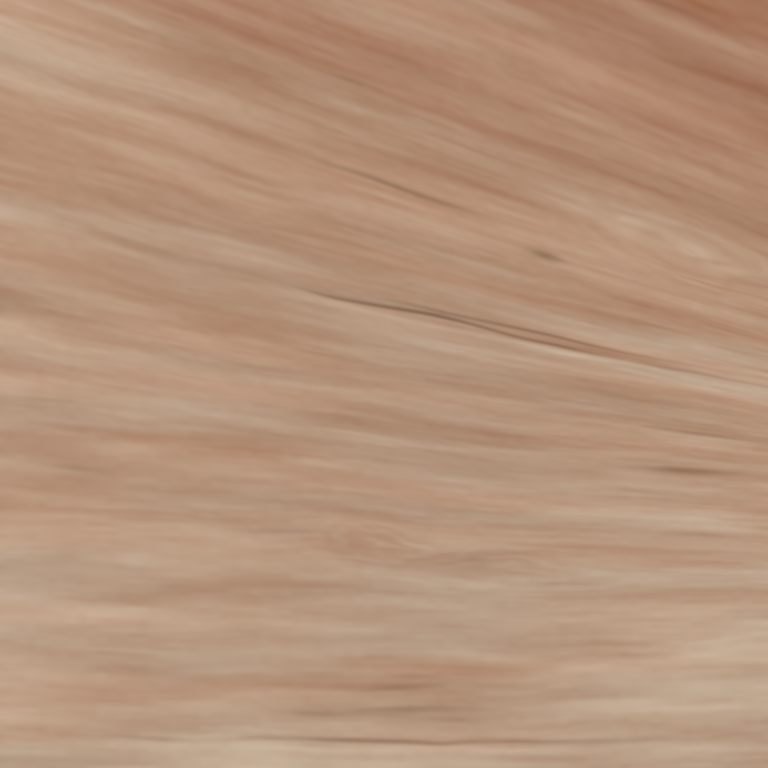
This texture is drawn by a three.js fragment shader. Its source:

```glsl
// Draws a soft pale brown wood board with fanned grain, broken cracks and faint knots.
varying vec2 vUv;

const vec3 DARK_WOOD = vec3(0.60, 0.42, 0.32);
const vec3 PALE_WOOD = vec3(0.78, 0.68, 0.585);
const vec3 RED_SHIFT = vec3(0.030, -0.012, -0.022);
const vec3 CRACK_BROWN = vec3(0.42, 0.30, 0.22);
const int FLECK_COUNT = 30;

float hash(vec2 p) {
  return fract(sin(dot(p, vec2(127.1, 311.7))) * 43758.5453);
}

// Smooth value noise, centred on zero
float noise(vec2 p) {
  vec2 i = floor(p);
  vec2 f = fract(p);
  f = f * f * (3.0 - 2.0 * f);
  float low = mix(hash(i), hash(i + vec2(1.0, 0.0)), f.x);
  float high = mix(hash(i + vec2(0.0, 1.0)), hash(i + vec2(1.0, 1.0)), f.x);
  return mix(low, high, f.y) - 0.5;
}

// Follows the fibre through p back to its height at the left edge
float fibreHeight(vec2 p) {
  float h = p.y;
  for (int i = 0; i < 6; i++) {
    h = p.y + p.x * 0.38 * smoothstep(0.1, 1.2, h);
  }
  return h;
}

// Soft lens lying along the grain
float lens(vec2 g, vec2 centre, vec2 size) {
  vec2 q = (g - centre) / size;
  return exp(-dot(q, q));
}

// Wavering crack that fades in and out along its length
float crackLine(vec2 g, vec2 centre, vec2 size) {
  float seed = centre.y * 57.0;
  g.y += 0.008 * noise(vec2(g.x * 7.0, seed)) + 0.003 * noise(vec2(g.x * 21.0, seed));
  float strength = smoothstep(-0.4, 0.3, noise(vec2(g.x * 11.0, seed + 9.0)));
  return lens(g, centre, size) * mix(0.25, 1.0, strength);
}

// Spreads the fibres around a knot
vec2 bend(vec2 g, vec2 centre, vec2 size) {
  g.y -= 0.65 * (g.y - centre.y) * lens(g, centre, size);
  return g;
}

// Faint ragged rings of a knot
float rings(vec2 g, vec2 centre, vec2 size) {
  vec2 q = (g - centre) / size;
  float r = length(q) + 0.8 * noise(q * 1.6 + centre * 30.0) + 0.3 * noise(q * 4.0);
  return exp(-0.7 * dot(q, q)) * cos(r * 8.0);
}

// Streaks from broad bands down to hairlines
float grain(vec2 g) {
  float tone = 0.25 * noise(g * vec2(2.0, 10.0) + 3.0);
  tone += 0.32 * noise(g * vec2(3.6, 25.0) + 17.0);
  tone += 0.28 * noise(g * vec2(6.5, 54.0) + 41.0);
  tone += 0.18 * noise(g * vec2(12.0, 110.0) + 73.0);
  tone += 0.08 * noise(g * vec2(22.0, 190.0) + 29.0);
  return tone + 0.07 * noise(g * vec2(75.0, 120.0));
}

// Short dark pores scattered along the fibres
float flecks(vec2 g) {
  float sum = 0.0;
  for (int i = 0; i < FLECK_COUNT; i++) {
    float id = float(i);
    vec2 centre = vec2(hash(vec2(id, 1.3)), 1.35 * hash(vec2(id, 5.7)));
    vec2 size = vec2(mix(0.02, 0.08, hash(vec2(id, 9.1))), 0.0045);
    sum += crackLine(g, centre, size) * mix(0.2, 1.0, hash(vec2(id, 4.4)));
  }
  return sum;
}

void main() {
  // Grain space: x across the board, y constant along a fibre
  vec2 g = vec2(vUv.x, fibreHeight(vUv));
  g.y += 0.016 * noise(g * vec2(3.0, 5.0)) + 0.008 * noise(g * vec2(9.0, 16.0));

  vec2 eye = vec2(0.50, 0.31);
  vec2 eyeSize = vec2(0.07, 0.026);
  vec2 sideKnot = vec2(0.90, 0.98);
  vec2 sideSize = vec2(0.11, 0.05);
  vec2 lowKnot = vec2(0.67, 0.275);
  vec2 lowSize = vec2(0.10, 0.03);
  vec2 bent = bend(bend(bend(g, eye, eyeSize), sideKnot, sideSize), lowKnot, lowSize);

  // Darker towards the upper right
  float tone = 0.78 - 0.16 * vUv.y - 0.46 * vUv.x * vUv.y * vUv.y;
  tone += grain(bent);
  tone += 0.08 * rings(g, eye, eyeSize) + 0.08 * rings(g, sideKnot, sideSize);
  tone += 0.06 * rings(g, lowKnot, lowSize) - 0.10 * lens(g, eye, eyeSize * 1.3);

  // Pale sapwood streaks
  tone += 0.22 * lens(g, vec2(0.10, 0.90), vec2(0.25, 0.013));
  tone += 0.18 * lens(g, vec2(0.35, 0.485), vec2(0.40, 0.015));
  tone += 0.26 * lens(g, vec2(0.92, 0.87), vec2(0.15, 0.016));
  tone += 0.28 * lens(g, vec2(0.66, 0.703), vec2(0.17, 0.007));
  tone += 0.20 * lens(g, vec2(0.60, 0.022), vec2(0.45, 0.008));
  tone += 0.25 * lens(g, vec2(0.90, 1.30), vec2(0.20, 0.012));

  vec3 colour = mix(DARK_WOOD, PALE_WOOD, clamp(tone, -0.1, 1.05));
  float redness = 0.7 * noise(bent * vec2(3.5, 30.0) + 91.0) + 0.4 * vUv.y - 0.2;
  colour += RED_SHIFT * redness;

  // Long cracks, split into strands, and pores
  float crack = 0.60 * crackLine(g, vec2(0.60, 0.718), vec2(0.28, 0.004));
  crack += 0.40 * crackLine(g, vec2(0.68, 0.731), vec2(0.18, 0.004));
  crack += 0.25 * crackLine(g, vec2(0.35, 0.724), vec2(0.22, 0.006));
  crack += 0.40 * crackLine(g, vec2(0.54, 0.92), vec2(0.13, 0.005));
  crack += 0.45 * lens(g, vec2(0.71, 0.885), vec2(0.022, 0.008));
  crack += 0.42 * crackLine(g, vec2(0.88, 0.48), vec2(0.07, 0.006));
  crack += 0.40 * crackLine(g, vec2(0.50, 0.035), vec2(0.32, 0.004));
  crack += 0.26 * flecks(g);
  colour = mix(colour, CRACK_BROWN, clamp(crack, 0.0, 0.75));

  gl_FragColor = vec4(colour, 1.0);
}
```
